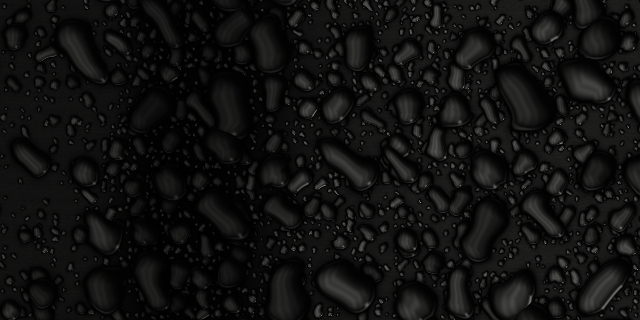
A Shadertoy shader for this texture:

```glsl
const float PI = 3.14159265;
const vec3 TINT = vec3(1.0, 1.0, 0.975);

vec4 hash4(vec2 p) {
    vec4 q = vec4(dot(p, vec2(127.1, 311.7)), dot(p, vec2(269.5, 183.3)),
                  dot(p, vec2(419.2, 371.9)), dot(p, vec2(87.3, 223.1)));
    return fract(sin(q) * 43758.545);
}

// Soft vertical band where the surface falls into darkness
float darkBand(float x) {
    return smoothstep(0.3, 0.48, x) * (1.0 - smoothstep(0.68, 1.0, x));
}

// Bent, pinched capsule: xy = dome normal (length 1 at the rim), z = distance
vec3 dropShape(vec2 q, vec2 axis, float radius, float taper) {
    float t = clamp(dot(q, axis) / dot(axis, axis), -1.0, 1.0);
    float waist = 1.0 - 0.2 * cos(t * PI * 0.5) * smoothstep(0.5, 1.2, length(axis) / radius);
    float r = radius * waist * (1.0 + taper * t);
    vec2 n = (q - axis * t) / r;
    return vec3(n, (length(n) - 1.0) * r);
}

// Nearest drop of a jittered grid: xyz = shape, w = random value of the drop
vec4 dropLayer(vec2 p, float cell, float density, float stretch, float seed) {
    p += cell * 0.05 * sin(p.yx * 5.0 / cell + seed)
       + cell * 0.02 * sin(p.yx * 11.0 / cell + seed * 2.3);
    vec2 base = floor(p / cell);
    vec4 nearest = vec4(0.0, 1.0, 1.0, 0.0);
    for (int j = -1; j <= 1; j++)
    for (int i = -1; i <= 1; i++) {
        vec2 id = base + vec2(i, j);
        vec4 place = hash4(id + seed);
        vec4 form = hash4(id + seed + 57.3);
        vec2 center = (id + 0.5 + 0.55 * (place.xy - 0.5)) * cell;
        float side = smoothstep(0.25, 0.45, center.x);
        float chance = density * mix(0.55, 1.0, side) + 0.35 * darkBand(center.x);
        if (place.z > chance) continue;
        float radius = cell * mix(0.16, 0.33, place.w);
        float angle = PI * 0.5 + (form.x - 0.5) * 2.0;
        vec2 axis = vec2(cos(angle), sin(angle)) * radius * (0.1 + stretch * form.y * form.y);
        vec3 shape = dropShape(p - center, axis, radius, 0.5 * (form.z - 0.5));
        if (shape.z < nearest.z) nearest = vec4(shape, form.w);
    }
    return nearest;
}

// Dark lens with a broad reflection, a thin lit rim and a small glint
float dropTone(vec2 n, float rnd, float light) {
    float edge = length(n);
    vec2 offset = n - vec2(-0.22 + 0.2 * (rnd - 0.5), -0.18);
    float glow = exp(-1.9 * dot(offset, offset)) * (1.0 - smoothstep(0.62, 0.95, edge));
    glow *= 1.0 - 0.75 * smoothstep(0.1, 0.75, dot(n, vec2(0.6, 0.8)));
    float streak = 0.9 + 0.1 * sin(n.x * 17.0 + 2.0 * sin(n.y * 3.0 + rnd * 9.0));
    float rim = smoothstep(0.8, 0.88, edge) * (1.0 - smoothstep(0.9, 0.99, edge));
    float facing = dot(n, normalize(vec2(rnd - 0.3, -0.8)));
    rim *= pow(max(facing, 0.0), 3.0) + 0.3 * pow(max(-facing, 0.0), 6.0);
    vec2 spot = n - vec2(0.9 * rnd - 0.2, -0.65);
    float glint = exp(-dot(spot, spot) * 80.0) * step(0.4, rnd);
    return 0.006 + light * (glow * streak * mix(0.17, 0.29, rnd) + 0.2 * rim + 0.32 * glint);
}

// Lays a drop and its contact shadow over the tone below
float addDrop(float tone, vec4 drop, float size, float light, float pixel) {
    float shadow = exp(-max(drop.z, 0.0) / (size * 0.04 + 0.0012));
    tone *= 1.0 - 0.92 * shadow;
    float cover = 1.0 - smoothstep(-pixel, pixel, drop.z);
    return mix(tone, dropTone(drop.xy, drop.w, light), cover);
}

// Brushed dark panel, brightest on the right
float panelTone(vec2 p) {
    float tone = mix(0.068, 0.112, smoothstep(0.6, 1.4, p.x));
    tone *= 0.93 + 0.07 * sin(p.x * 4.0 + 1.5 * sin(p.y * 3.0));
    tone = mix(tone, 0.008, darkBand(p.x + 0.03 * sin(p.y * 6.0)));
    float brush = sin(p.y * 310.0 + 3.0 * sin(p.x * 9.0)) * sin(p.y * 173.0 + p.x * 5.0);
    float grain = hash4(floor(p * vec2(150.0, 256.0))).x - 0.5;
    return tone * (1.0 + 0.06 * brush + 0.16 * grain);
}

void mainImage(out vec4 fragColor, in vec2 fragCoord) {
    vec2 p = fragCoord / iResolution.y;
    float pixel = 0.6 / iResolution.y;
    float light = mix(0.7, 1.0, smoothstep(0.5, 1.1, p.x)) * (1.0 - 0.35 * darkBand(p.x));
    float tone = panelTone(p);

    // Fine spray first, large drops last
    float cell = 0.026;
    for (int i = 0; i < 4; i++) {
        float level = float(i);
        float density = mix(0.5, 0.8, level / 3.0);
        float sparkle = mix(1.5, 1.0, level / 3.0);
        vec4 drop = dropLayer(p, cell, density, 0.5 + 0.3 * level, 11.7 + level * 19.0);
        tone = addDrop(tone, drop, cell, light * sparkle, pixel);
        cell *= 1.96;
    }
    fragColor = vec4(tone * TINT, 1.0);
}
```
